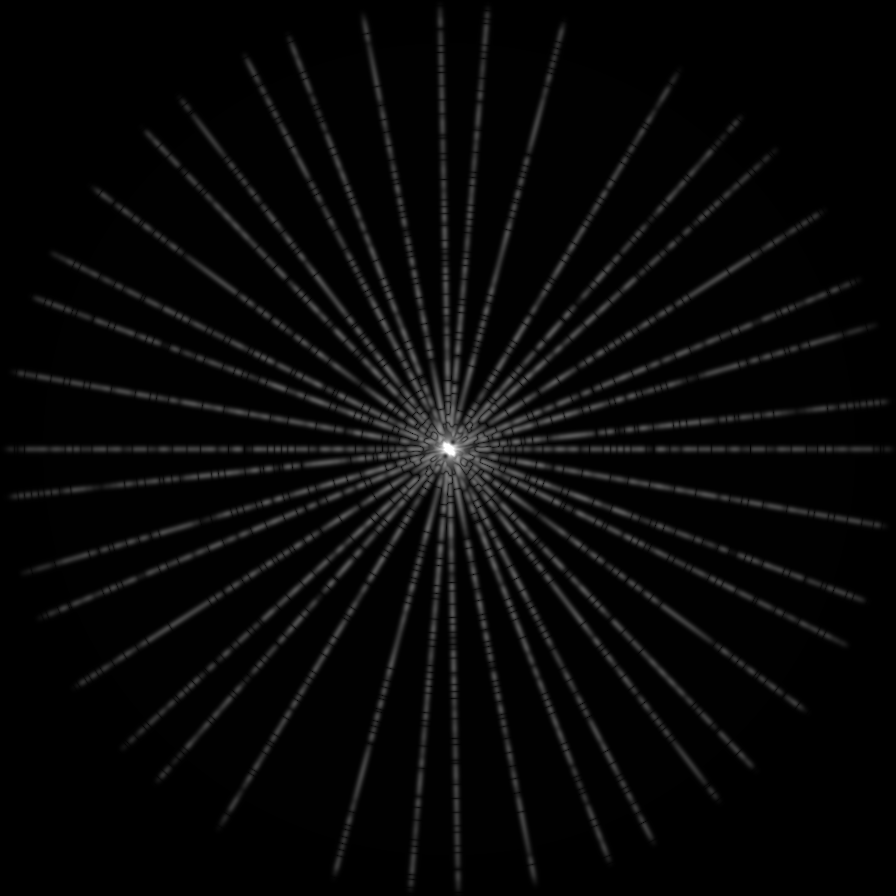
Write a WebGL 1 fragment shader that draws this background.

```glsl
precision highp float;
// A starburst of thin beaded spokes on black, meeting in a speckled bright core.
// Spokes turn by the golden angle over a half circle; each carries signed noise,
// and the magnitude of their sum is compressed into a soft grey tone.

uniform vec2 u_resolution;

const vec2 CENTER = vec2(0.5013, 0.4987);
const int SPOKES = 20;               // full diameters, so twice as many rays
const float GOLDEN_STEP = 1.941611;  // pi divided by the golden ratio
const float SPOKE_SIGMA = 0.00158;   // width before tone compression
const float BEAD_LENGTH = 0.0075;
const float FADE_START = 0.480;
const float FADE_END = 0.503;
const float COMPRESSION = 0.35;
const float RAY_LEVEL = 0.41;
const float RAY_FALLOFF = 0.36;
const float GLOW_LEVEL = 0.20;
const float GLOW_RADIUS = 0.038;
const float CORE_RADIUS = 0.0058;
const vec2 SPECK_OFFSET = vec2(0.0042, 0.0078);
const float SPECK_RADIUS = 0.0022;

float hash(vec2 p) {
  p = fract(p * vec2(0.1031, 0.1137));
  p += dot(p, p.yx + 33.33);
  return fract((p.x + p.y) * p.x * 7.31);
}

float gaussian(float distance, float sigma) {
  float x = distance / sigma;
  return exp(-0.5 * x * x);
}

// Signed noise along a spoke; its zero crossings become the dark gaps.
float beadSignal(float along, float spoke) {
  float x = along / BEAD_LENGTH + 7.0 * hash(vec2(spoke, 91.0));
  float cell = floor(x);
  float blend = smoothstep(0.0, 1.0, x - cell);
  float a = hash(vec2(cell + 3.0, spoke * 17.0 + 5.0));
  float b = hash(vec2(cell + 4.0, spoke * 17.0 + 5.0));
  return 2.0 * mix(a, b, blend) - 1.0;
}

float spokeSum(vec2 p) {
  float total = 0.0;
  for (int i = 0; i < SPOKES; i++) {
    float spoke = float(i);
    float angle = spoke * GOLDEN_STEP;
    vec2 dir = vec2(cos(angle), sin(angle));
    float across = dir.x * p.y - dir.y * p.x;
    total += gaussian(across, SPOKE_SIGMA) * beadSignal(abs(dot(dir, p)), spoke);
  }
  return total;
}

void main() {
  float side = min(u_resolution.x, u_resolution.y);
  vec2 uv = (gl_FragCoord.xy - 0.5 * u_resolution) / side + 0.5;
  vec2 p = uv - CENTER;
  float radius = length(p);

  // Beaded rays, brighter toward the middle and fading at their tips
  float level = RAY_LEVEL - RAY_FALLOFF * radius
              + GLOW_LEVEL * exp(-radius / GLOW_RADIUS);
  float tone = level * pow(abs(spokeSum(p)) + 1e-6, COMPRESSION);
  tone *= 1.0 - smoothstep(FADE_START, FADE_END, radius);

  // Filled glow and white core
  tone = max(tone, 0.50 * gaussian(radius, 0.018));
  tone += gaussian(radius, CORE_RADIUS) * 0.7;

  // A pair of dark specks beside the core
  float speck = min(length(p - SPECK_OFFSET), length(p + SPECK_OFFSET));
  tone *= 1.0 - 0.7 * gaussian(speck, SPECK_RADIUS);

  gl_FragColor = vec4(vec3(clamp(tone, 0.0, 1.0)), 1.0);
}
```
